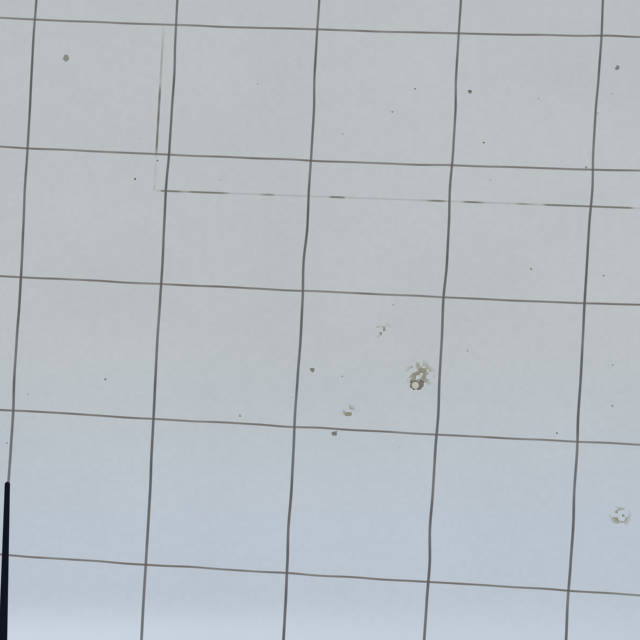
This texture is drawn by a three.js fragment shader. Its source:

```glsl
// Pale glazed wall tiles seen slightly askew, with thin dark joints and light wear.
// Columns repeat with fract on a sheared axis; rows widen downwards in a loop.
// Hashed specks, smudges, a broken scratch, a chip and a dark rod lie on top.
varying vec2 vUv;

const vec3 TILE_GREY = vec3(0.728, 0.750, 0.760);
const vec3 TILE_BLUE = vec3(0.730, 0.770, 0.812);
const vec3 GLOW      = vec3(0.83, 0.88, 0.93);
const vec3 JOINT     = vec3(0.37, 0.365, 0.37);
const vec3 JOINT_ROW = vec3(0.43, 0.415, 0.40);
const vec3 DIRT      = vec3(0.40, 0.39, 0.35);
const vec3 OLIVE     = vec3(0.50, 0.49, 0.41);
const vec3 CHIP_CORE = vec3(0.74, 0.73, 0.67);
const vec3 ROD       = vec3(0.07, 0.08, 0.12);

const float COLUMN_STEP = 0.2214;  // spacing of vertical joints
const float COLUMN_LEAN = 0.0573;  // sideways shift from bottom to top
const float ROW_TOP     = 0.0286;  // first row joint, measured from the top
const int   ROWS        = 5;
const float JOINT_HALF  = 0.0017;
const float SOFT        = 0.0014;
const int   SPECKS      = 38;
const vec2  CHIP        = vec2(0.650, 0.399);
const vec2  ROD_TIP     = vec2(0.0115, 0.243);
const vec2  ROD_FOOT    = vec2(0.004, -0.02);

float hash(vec2 p) {
  return fract(sin(dot(p, vec2(127.1, 311.7))) * 43758.5453);
}

float noise(vec2 p) {
  vec2 i = floor(p), f = fract(p);
  f = f * f * (3.0 - 2.0 * f);
  return mix(mix(hash(i), hash(i + vec2(1.0, 0.0)), f.x),
             mix(hash(i + vec2(0.0, 1.0)), hash(i + vec2(1.0, 1.0)), f.x), f.y);
}

// Soft coverage of a shape of the given half width at distance d
float cover(float d, float halfWidth) {
  return 1.0 - smoothstep(halfWidth - SOFT, halfWidth + SOFT, d);
}

float within(float x, float lo, float hi, float fade) {
  return smoothstep(lo - fade, lo + fade, x) * (1.0 - smoothstep(hi - fade, hi + fade, x));
}

// Ragged patch of dirt
float smudge(vec2 p, vec2 centre, float size) {
  float falloff = 1.0 - smoothstep(0.2 * size, size, length(p - centre));
  return falloff * smoothstep(0.42, 0.66, noise(p * 190.0));
}

float columnJoints(vec2 p) {
  float x = (p.x - COLUMN_LEAN * p.y + 0.001) / COLUMN_STEP;
  float id = floor(x + 0.5);
  float wobble = 0.003 * (noise(vec2(p.y * 17.0, id * 7.0)) - 0.5);
  float d = abs((x - id) * COLUMN_STEP + wobble);
  float wear = 0.75 + 0.25 * noise(vec2(p.y * 30.0, id * 5.0 + 2.0));
  return cover(d, JOINT_HALF + 0.0004 * (1.0 - p.y)) * wear;
}

float rowJoints(vec2 p) {
  float sum = 0.0;
  for (int i = 0; i < ROWS; i++) {
    float k = float(i);
    float drop = ROW_TOP + 0.1927 * k + 0.00423 * k * k
               + 0.00143 * k * (k - 2.0) * (k - 4.0);
    drop += (0.0286 + 0.0085 * k) * p.x;                        // tilt
    drop += (0.015 - 0.003 * k) * p.x * (1.0 - p.x);            // sag
    drop += 0.0016 * (noise(vec2(p.x * 20.0, k * 9.0)) - 0.5);  // wobble
    float wear = 0.72 + 0.28 * noise(vec2(p.x * 35.0, k * 4.0));
    sum = max(sum, cover(abs(1.0 - p.y - drop), JOINT_HALF - 0.0002) * wear);
  }
  return sum;
}

// Broken corner-shaped scratch
float scratch(vec2 p) {
  float upright = cover(abs(p.x - COLUMN_LEAN * p.y - 0.2007), 0.0016)
                * within(p.y, 0.703, 0.961, 0.004);
  upright *= 0.35 * noise(vec2(p.y * 60.0, 3.0)) + 0.6 * within(p.y, 0.765, 0.863, 0.012);
  float level = cover(abs(p.y - 0.711 + 0.0364 * p.x), 0.0014) * step(0.243, p.x);
  level *= 0.15 + 0.65 * smoothstep(0.4, 0.75, noise(vec2(p.x * 38.0, 8.0)));
  return max(upright, level);
}

void main() {
  vec2 p = vUv;

  // Glaze: cooler below, faint mottling, light along the lower edge
  vec3 color = mix(TILE_BLUE, TILE_GREY, smoothstep(0.12, 0.52, p.y));
  color += 0.012 * (noise(p * 9.0) - 0.5) + 0.012 * (noise(p * 150.0) - 0.5);
  color = mix(color, GLOW, (1.0 - smoothstep(0.0, 0.08, p.y)) * mix(0.65, 0.2, p.x));

  // Joints
  color = mix(color, JOINT_ROW, rowJoints(p));
  color = mix(color, JOINT, columnJoints(p));

  // Scratch and scattered specks
  color = mix(color, DIRT, scratch(p));
  float ragged = 0.003 * (noise(p * 260.0) - 0.5);
  for (int i = 0; i < SPECKS; i++) {
    float k = float(i);
    vec2 centre = vec2(hash(vec2(k, 1.3)), mix(0.28, 0.93, hash(vec2(k, 4.7))));
    float size = mix(0.0008, 0.0048, pow(hash(vec2(k, 8.1)), 4.0));
    float strength = mix(0.3, 0.85, hash(vec2(k, 2.9)));
    color = mix(color, DIRT, cover(length(p - centre) + ragged, size) * strength);
  }

  // Smudges, then the chip with its pale core
  float dirt = max(smudge(p, vec2(0.599, 0.483), 0.016), smudge(p, vec2(0.544, 0.355), 0.016));
  dirt = max(dirt, smudge(p, vec2(0.969, 0.193), 0.020));
  dirt = max(dirt, smudge(p, CHIP + vec2(0.006, 0.016), 0.028));
  color = mix(color, OLIVE, 0.8 * dirt);
  float chip = length((p - CHIP) * vec2(0.85, 1.2)) + 2.0 * ragged;
  color = mix(color, DIRT, 0.85 * cover(chip, 0.0095));
  color = mix(color, CHIP_CORE, cover(length(p - CHIP + vec2(0.001, 0.001)), 0.0055));

  // Rod at the left edge
  vec2 axis = ROD_FOOT - ROD_TIP;
  float t = clamp(dot(p - ROD_TIP, axis) / dot(axis, axis), 0.0, 1.0);
  float rod = length(p - ROD_TIP - axis * t);
  color = mix(color, ROD, cover(rod, mix(0.0040, 0.0068, t)));

  gl_FragColor = vec4(color, 1.0);
}
```
